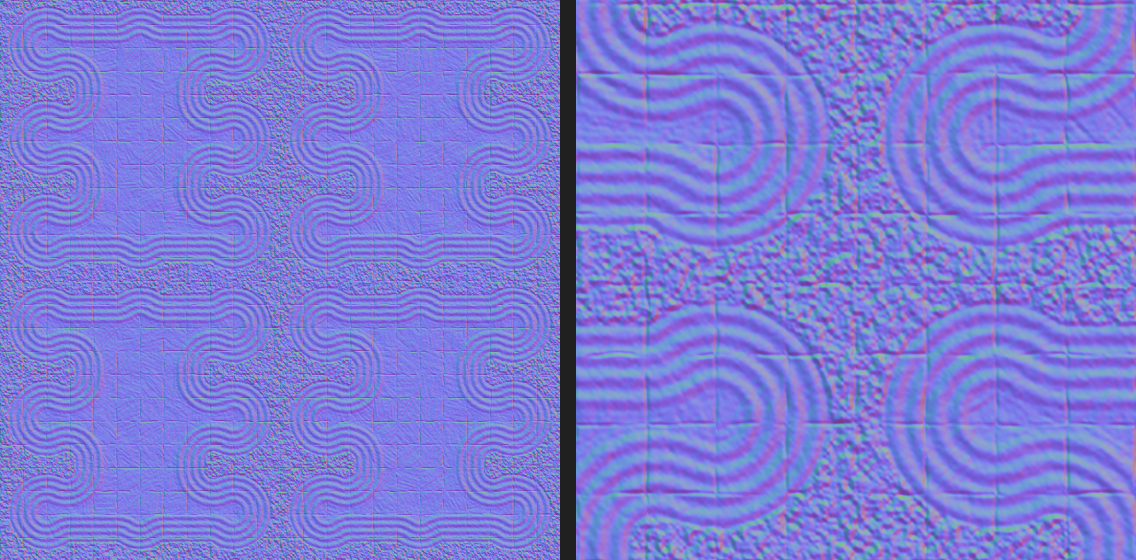
Left, the full canvas; right, a detail of the centre.
Reproduce this texture map procedurally as a WebGL 2 fragment shader.

```glsl
#version 300 es
precision highp float;
// Normal map of embossed looping ribbons on rough plaster, two by two panels.
uniform vec2 u_resolution;
out vec4 fragColor;

float hash(vec2 p) {
  vec3 q = fract(p.xyx * vec3(0.1031, 0.1030, 0.0973));
  q += dot(q, q.yzx + 33.33);
  return fract((q.x + q.y) * q.z);
}

float noise(vec2 p) {
  vec2 i = floor(p), f = fract(p);
  f = f * f * (3.0 - 2.0 * f);
  return mix(mix(hash(i), hash(i + vec2(1, 0)), f.x),
             mix(hash(i + vec2(0, 1)), hash(i + vec2(1, 1)), f.x), f.y);
}

// Offset across the ribbon: 12 at its inner edge, 52 at its outer edge.
float ribbonOffset(vec2 p) {
  vec2 q = abs(p);
  float lobe = min(length(q - 128.0),
                   min(length(q - vec2(128, 0)), length(q - vec2(0, 128))));
  // Concave bends, each swept along a short straight run
  vec2 side = vec2(q.x - 101.0, max(abs(q.y - 64.0) - 6.0, 0.0));
  vec2 bar = vec2(max(abs(q.x - 64.0) - 30.0, 0.0), q.y - 182.0);
  bool inSide = side.x < 27.0 * (abs(q.y - 64.0) - 6.0) / 58.0;
  bool inBar = abs(q.x - 64.0) - 30.0 < -34.0 * bar.y / 54.0;
  // Straight runs continue the sectors where the bend has no width
  inSide = inSide || (side.y == 0.0 && side.x < 0.0);
  inBar = inBar || (bar.x == 0.0 && bar.y < 0.0);
  float bend = max(inSide ? 64.0 - length(side) : -1.0,
                   inBar ? 64.0 - length(bar) : -1.0);
  if (bend > 0.0) return bend;
  return inSide && inBar ? 0.0 : lobe;
}

// Relief height, with 768 units across the canvas
float height(vec2 p) {
  float t = ribbonOffset(mod(p - vec2(0, 2), 384.0) - 192.0);
  float ground = smoothstep(50.0, 54.0, t);
  float ribbon = smoothstep(8.0, 14.0, t) * (1.0 - ground);
  float h = ribbon * (1.6 + 0.95 * cos(6.28319 * (t - 17.0) / 10.0));

  // Plaster grain, coarse on the ground and fine elsewhere
  float grain = noise(p / 2.7) + 0.8 * noise(p / 5.5 + 40.0)
              + 0.4 * noise(p / 1.6 + 90.0);
  h += grain * mix(0.6, 2.7, ground);
  h += 1.5 * noise(p / 19.0 + 7.0);

  // Trowel strokes, turned differently in each square of the grid
  vec2 wobble = 1.6 * vec2(noise(p / 12.0), noise(p / 12.0 + 60.0)) - 0.8;
  vec2 cell = (p + wobble + vec2(0, 2)) / 32.0;
  float angle = 6.28319 * hash(floor(cell) + 11.0);
  vec2 along = vec2(cos(angle), sin(angle));
  vec2 stroke = vec2(dot(p, along) / 14.0, dot(p, vec2(-along.y, along.x)) / 2.4);
  h += 0.75 * (1.0 - 0.4 * ribbon) * noise(stroke + 200.0);

  // Thin broken joints of the grid
  vec2 joint = (0.5 - abs(fract(cell) - 0.5)) * 32.0;
  vec2 cut = exp(-joint * joint / 0.8);
  h -= max(cut.x, cut.y) * 1.5 * smoothstep(0.1, 0.9, noise(p / 7.0 + 130.0));
  return h;
}

void main() {
  vec2 p = gl_FragCoord.xy / u_resolution * 768.0;
  vec2 e = vec2(0.75, 0);
  vec2 slope = vec2(height(p + e.xy) - height(p - e.xy),
                    height(p + e.yx) - height(p - e.yx)) / 1.5;
  vec3 normal = normalize(vec3(-slope, 1.0));
  // Encode the normal with a muted tilt and steep parts darker in blue
  vec3 color = vec3(0.495, 0.49, 0.20) + vec3(0.26, 0.30, 0.72) * normal;
  fragColor = vec4(color, 1.0);
}
```
